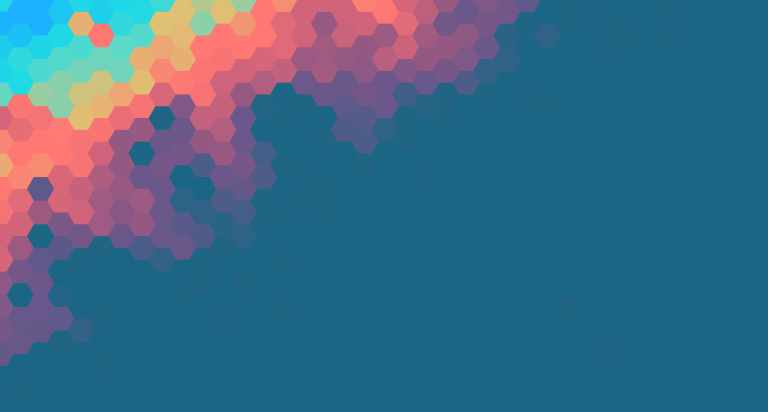
Write a WebGL 2 fragment shader that draws this background.

```glsl
#version 300 es
precision highp float;

#define CELL vec2(0.0492, 0.0573)   // column and row spacing, in canvas heights
#define SLOPE vec2(0.82, 1.242)     // how fast the colours cool to the right and down
#define JITTER 0.15                 // random shift of each cell along the ramp
#define FADE_START 1.02
#define FADE_END 1.17
#define GHOST_ALPHA 0.07            // strength of the stray cells
#define SEA vec3(0.108, 0.400, 0.522)
#define PURPLE vec3(0.42, 0.34, 0.54)

uniform vec2 u_resolution;
out vec4 fragColor;

float hash(vec2 p) {
    vec3 q = fract(vec3(p.xyx) * 0.1031);
    q += dot(q, q.yzx + 33.33);
    return fract((q.x + q.y) * q.z);
}

// Soft elliptical spot, 1 at its centre
float spot(vec2 p, vec2 centre, vec2 radius) {
    vec2 d = (p - centre) / radius;
    return exp(-dot(d, d));
}

// Coolness: 0 in the upper left corner, about 1 at the ragged edge
float coolness(vec2 p) {
    float c = dot(p, SLOPE);
    // Notches in the lower edge
    c += 0.55 * spot(p, vec2(0.42, 0.288), vec2(0.050, 0.050));
    c += 0.45 * spot(p, vec2(0.70, 0.305), vec2(0.090, 0.100));
    c += 0.40 * spot(p, vec2(0.463, 0.451), vec2(0.070, 0.050));
    c += 0.45 * spot(p, vec2(0.11, 0.566), vec2(0.050, 0.035));
    c += 0.30 * spot(p, vec2(0.207, 0.66), vec2(0.120, 0.080));
    // Gaps and cool patches inside
    c += 0.42 * spot(p, vec2(0.335, 0.37), vec2(0.070, 0.050));
    c += 0.45 * spot(p, vec2(0.098, 0.459), vec2(0.030));
    c += 0.30 * spot(p, vec2(0.049, 0.715), vec2(0.030));
    c += 0.38 * spot(p, vec2(0.03, 0.29), vec2(0.080, 0.055));
    c += 0.25 * spot(p, vec2(0.77, 0.04), vec2(0.055));
    // Warm reach along the top
    c -= 0.20 * spot(p, vec2(0.927, 0.02), vec2(0.100, 0.050));
    c -= 0.15 * spot(p, vec2(1.05, 0.146), vec2(0.140, 0.080));
    return c;
}

vec3 ramp(float c) {
    vec3 col = vec3(0.11, 0.69, 1.0);
    col = mix(col, vec3(0.12, 0.85, 0.90), smoothstep(0.10, 0.24, c));
    col = mix(col, vec3(0.36, 0.85, 0.78), smoothstep(0.24, 0.36, c));
    col = mix(col, vec3(0.88, 0.75, 0.45), smoothstep(0.36, 0.47, c));
    col = mix(col, vec3(1.00, 0.47, 0.45), smoothstep(0.47, 0.59, c));
    col = mix(col, vec3(0.82, 0.39, 0.48), smoothstep(0.62, 0.75, c));
    col = mix(col, vec3(0.59, 0.35, 0.51), smoothstep(0.75, 0.88, c));
    return mix(col, PURPLE, smoothstep(0.88, 1.0, c));
}

vec3 cellColour(vec2 id, vec2 centre) {
    float base = coolness(centre);
    float c = base + JITTER * (hash(id + 17.0) - 0.5);
    // A few warm strangers among the coldest hues
    c += 0.30 * step(0.88, hash(id + 71.0)) * (1.0 - smoothstep(0.35, 0.45, base));
    float alpha = 1.0 - smoothstep(FADE_START, FADE_END, c);
    // Stray cells thin out away from the edge
    float rarity = mix(0.5, 0.975, smoothstep(1.05, 1.5, base));
    float ghost = GHOST_ALPHA * step(rarity, hash(id + 131.0));
    return mix(SEA, ramp(c), max(alpha, ghost));
}

// Flat-topped hexagon in cell units, negative inside
float hexagon(vec2 p) {
    p = abs(p);
    return max(p.y, 0.75 * p.x + 0.5 * p.y) - 0.5;
}

void main() {
    // Canvas heights, measured from the upper left corner
    vec2 p = vec2(gl_FragCoord.x, u_resolution.y - gl_FragCoord.y) / u_resolution.y;
    vec2 g = p / CELL;
    float pixel = 1.0 / (u_resolution.y * CELL.y);

    // Blend the neighbouring cells by their coverage of this pixel
    vec3 sum = vec3(0.0);
    float total = 0.0;
    for (int i = -1; i <= 1; i++) {
        float column = floor(g.x + 0.5) + float(i);
        float shift = 0.5 * mod(column, 2.0);
        for (int j = -1; j <= 1; j++) {
            float row = floor(g.y - shift + 0.5) + float(j);
            vec2 centre = vec2(column, row + shift);
            float cover = clamp(0.5 - hexagon(g - centre) / pixel, 0.0, 1.0);
            if (cover > 0.0) {
                sum += cover * cellColour(vec2(column, row), centre * CELL);
                total += cover;
            }
        }
    }
    fragColor = vec4(sum / max(total, 0.001), 1.0);
}
```
